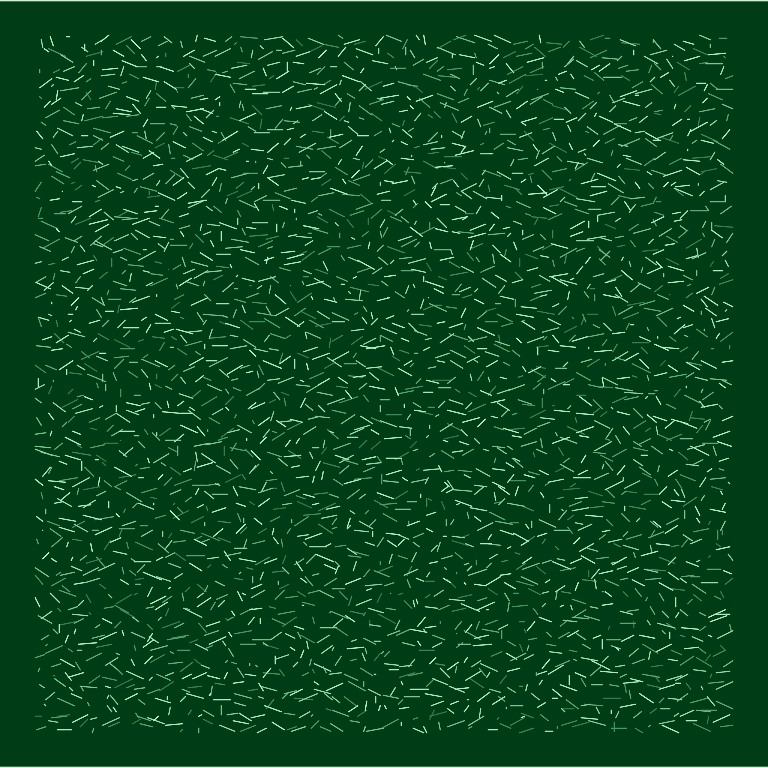
Reproduce this pattern procedurally as a Shadertoy shader.

```glsl
#define MARGIN 0.046
#define CELLS 54.0
#define REACH vec2(0.68, 0.35)
#define JITTER 0.9
#define HALF_WIDTH 0.0008
#define LATTICE 512.0
#define TONE_RANGE vec2(0.3, 1.2)
#define RULE_WIDTH 0.0018

const vec3 DEEP_GREEN = vec3(0.00, 0.24, 0.09);
const vec3 LEAF_GREEN = vec3(0.30, 0.62, 0.40);
const vec3 PALE_GREEN = vec3(0.70, 0.91, 0.74);
const vec3 RULE_COLOUR = vec3(0.83, 0.93, 0.86);

vec3 hash3(vec2 cell, float seed) {
    vec3 p = fract(vec3(cell.xyx + seed) * vec3(0.1031, 0.1030, 0.0973));
    p += dot(p, p.yxz + 33.33);
    return fract((p.xxy + p.yzz) * p.zyx);
}

float segmentDistance(vec2 p, vec2 a, vec2 b) {
    vec2 ap = p - a, ab = b - a;
    float t = clamp(dot(ap, ab) / max(dot(ab, ab), 1e-8), 0.0, 1.0);
    return length(ap - ab * t);
}

// Field coordinates to canvas, with stroke ends on a fine lattice
vec2 strokeEnd(vec2 cellPos) {
    vec2 p = MARGIN + clamp(cellPos / CELLS, 0.0, 1.0) * (1.0 - 2.0 * MARGIN);
    return (floor(p * LATTICE) + 0.5) / LATTICE;
}

// Strongest stroke tone among the neighbouring cells
float strokes(vec2 uv, float pixel) {
    vec2 home = floor((uv - MARGIN) / (1.0 - 2.0 * MARGIN) * CELLS);
    float tone = 0.0;
    for (int y = -1; y <= 1; y++)
    for (int x = -1; x <= 1; x++) {
        vec2 cell = home + vec2(x, y);
        if (any(lessThan(cell, vec2(0.0))) || any(greaterThanEqual(cell, vec2(CELLS)))) continue;
        vec3 place = hash3(cell, 3.7);
        vec3 shape = hash3(cell, 91.3);
        vec2 centre = cell + 0.5 + (place.xy - 0.5) * JITTER;
        vec2 reach = (shape.xy * 2.0 - 1.0) * REACH;
        float d = segmentDistance(uv, strokeEnd(centre - reach), strokeEnd(centre + reach));
        float soft = 0.35 * pixel;
        float cover = 1.0 - smoothstep(HALF_WIDTH - soft, HALF_WIDTH + soft, d);
        tone = max(tone, cover * mix(TONE_RANGE.x, TONE_RANGE.y, place.z));
    }
    return min(tone, 1.0);
}

void mainImage(out vec4 fragColor, in vec2 fragCoord) {
    vec2 uv = fragCoord / iResolution.xy;
    float pixel = 1.0 / min(iResolution.x, iResolution.y);

    // Two-step ramp from ground to pale stroke
    float tone = strokes(uv, pixel);
    vec3 colour = mix(DEEP_GREEN, LEAF_GREEN, min(tone * 2.0, 1.0));
    colour = mix(colour, PALE_GREEN, max(tone * 2.0 - 1.0, 0.0));

    // Thin rules along the top and bottom edges
    float edge = min(uv.y, 1.0 - uv.y);
    float rule = 1.0 - smoothstep(RULE_WIDTH - 0.5 * pixel, RULE_WIDTH + 0.5 * pixel, edge);
    colour = mix(colour, RULE_COLOUR, rule);

    fragColor = vec4(colour, 1.0);
}
```
